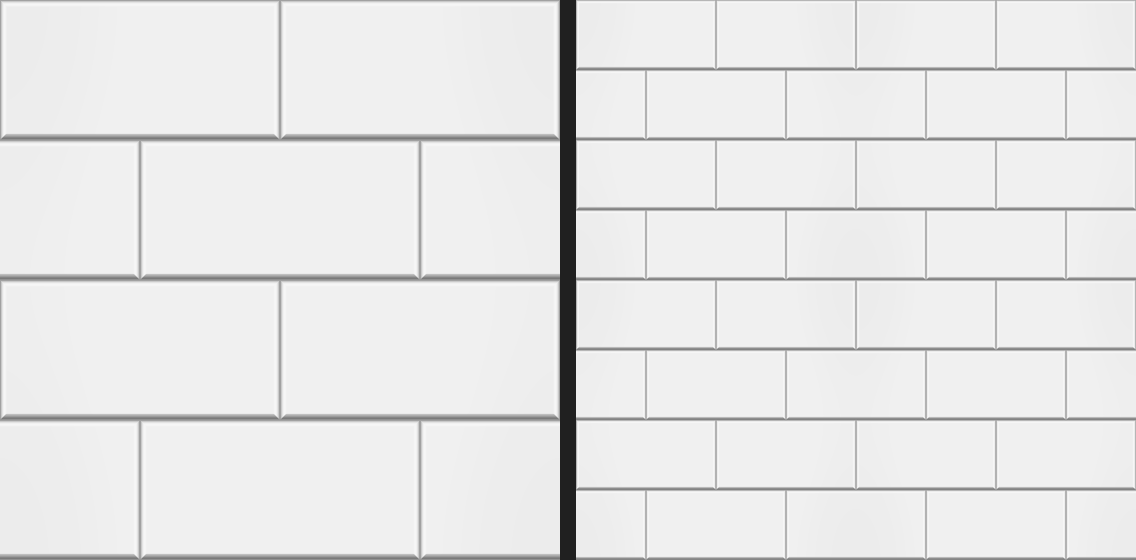
Left: one tile. Right: repeated 2 by 2.
Give the GLSL for this pattern, as a WebGL 1 fragment shader.

```glsl
precision highp float;

uniform vec2 u_resolution;

#define TILES vec2(2.0, 4.0)
#define BEVEL 0.0105
#define GLAZE 0.941
#define GLAZE_SHADE 0.014
#define HIGHLIGHT 0.965
#define GROUT 0.60
#define SHADOW_DARK 0.48
#define SHADOW_LIGHT 0.69

const float TAU = 6.2831853;

// Broad, wrapping reflection that dims the glaze towards the borders.
float glazeTone(vec2 uv) {
    float dimming = cos(TAU * uv.x) + 0.25 * cos(TAU * uv.y);
    return GLAZE - GLAZE_SHADE * smoothstep(0.3, 1.2, dimming);
}

// Lit edge: grout, soft grey slope, bright rim, then the flat face.
float litBevel(float dist, float face) {
    float tone = mix(GROUT, 0.87, smoothstep(0.0, 0.0042, dist));
    tone = mix(tone, HIGHLIGHT, smoothstep(0.0032, 0.0075, dist));
    return mix(tone, face, smoothstep(0.0085, 0.0130, dist));
}

// Shaded lower edge: dark near the grout, paler towards the face.
float shadedBevel(float dist) {
    float t = dist / BEVEL;
    float tone = mix(GROUT, SHADOW_DARK, smoothstep(0.0, 0.25, t));
    return mix(tone, SHADOW_LIGHT, smoothstep(0.25, 0.85, t));
}

void main() {
    vec2 uv = gl_FragCoord.xy / u_resolution;
    float pixel = 1.0 / min(u_resolution.x, u_resolution.y);

    // Running bond: every other row slides by half a tile.
    vec2 cell = uv * TILES;
    cell.x += 0.5 * (1.0 - mod(floor(cell.y), 2.0));

    // Distances to the four edges of the tile.
    vec2 tileSize = 1.0 / TILES;
    vec2 fromLow = fract(cell) * tileSize;
    vec2 fromHigh = tileSize - fromLow;
    float side = min(fromLow.x, fromHigh.x);
    float bottom = fromLow.y;
    float top = fromHigh.y;

    float tone = litBevel(min(side, top), glazeTone(uv));

    // The shaded bevel meets the side bevels in a mitre.
    float mitre = smoothstep(-pixel, pixel, side - bottom);
    float band = 1.0 - smoothstep(BEVEL - pixel, BEVEL + pixel, bottom);
    tone = mix(tone, shadedBevel(bottom), mitre * band);

    gl_FragColor = vec4(vec3(tone), 1.0);
}
```
